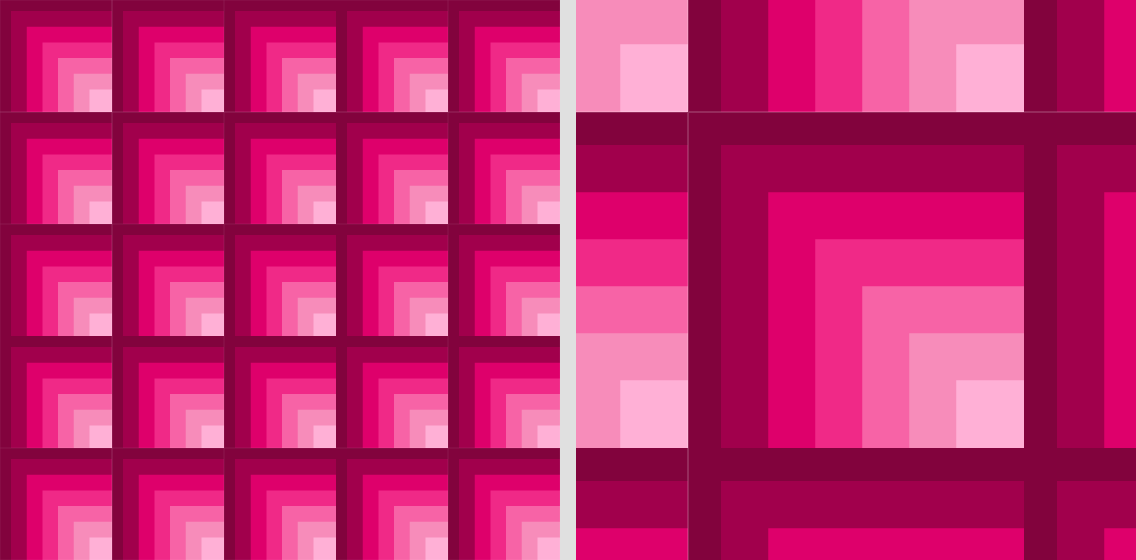
Left, the full canvas; right, a detail of the centre.
Write a WebGL 1 fragment shader that draws this pattern.

```glsl
precision highp float;

uniform vec2 u_resolution;

#define CELLS 5.0
#define BORDER 0.0985
#define BAND 0.14
#define SEAM_WIDTH 0.0065
#define SEAM_GLOW 0.32
#define WINE vec3(0.51, 0.01, 0.24)
#define BERRY vec3(0.63, 0.0, 0.30)
#define MAGENTA vec3(0.87, 0.0, 0.42)
#define HOT_PINK vec3(0.94, 0.16, 0.53)
#define ROSE vec3(0.97, 0.39, 0.65)
#define PINK vec3(0.97, 0.55, 0.73)
#define BLUSH vec3(1.0, 0.69, 0.84)

const int SAMPLES = 4;

// Colour of the nested corners; depth runs from the cell's top or left side
vec3 bandColor(float depth) {
  float band = (depth - BORDER) / BAND;
  vec3 color = mix(WINE, BERRY, step(0.0, band));
  color = mix(color, MAGENTA, step(1.0, band));
  color = mix(color, HOT_PINK, step(2.0, band));
  color = mix(color, ROSE, step(3.0, band));
  color = mix(color, PINK, step(4.0, band));
  return mix(color, BLUSH, step(5.0, band));
}

// Faint light hairlines between cells, uneven from one line to the next
float seam(vec2 grid) {
  vec2 line = floor(grid + 0.5);
  vec2 strength = 0.5 + 0.5 * sin(mod(line, CELLS) * 1.5708);
  vec2 hit = strength * step(abs(grid - line), vec2(0.5 * SEAM_WIDTH));
  return SEAM_GLOW * max(hit.x, hit.y);
}

vec3 pattern(vec2 uv) {
  vec2 grid = vec2(uv.x, 1.0 - uv.y) * CELLS;
  vec2 cell = fract(grid);
  vec3 color = bandColor(min(cell.x, cell.y));
  return mix(color, vec3(1.0), seam(grid));
}

void main() {
  // Average a grid of samples inside each pixel to smooth the edges
  vec3 sum = vec3(0.0);
  for (int j = 0; j < SAMPLES; j++) {
    for (int i = 0; i < SAMPLES; i++) {
      vec2 offset = (vec2(float(i), float(j)) + 0.5) / float(SAMPLES) - 0.5;
      sum += pattern((gl_FragCoord.xy + offset) / u_resolution);
    }
  }
  gl_FragColor = vec4(sum / float(SAMPLES * SAMPLES), 1.0);
}
```
